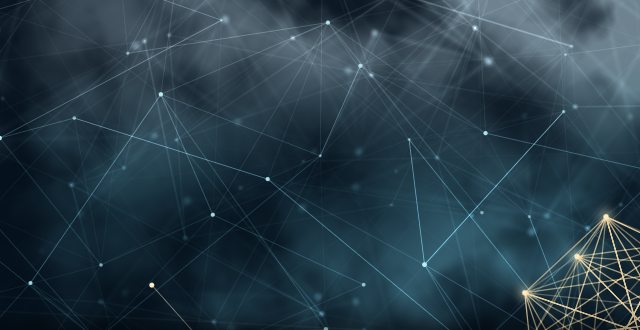
Reproduce this background procedurally as a WebGL 1 fragment shader.

```glsl
precision highp float;

uniform vec2 u_resolution;

float hash(vec2 p) {
  return fract(sin(dot(p, vec2(127.1, 311.7))) * 43758.5453);
}

vec2 hash2(vec2 p) {
  return vec2(hash(p), hash(p + 19.7));
}

float valueNoise(vec2 p) {
  vec2 cell = floor(p);
  vec2 f = fract(p);
  f = f * f * (3.0 - 2.0 * f);
  float low = mix(hash(cell), hash(cell + vec2(1.0, 0.0)), f.x);
  float high = mix(hash(cell + vec2(0.0, 1.0)), hash(cell + 1.0), f.x);
  return mix(low, high, f.y);
}

float fbm(vec2 p) {
  float sum = 0.0;
  float weight = 0.5;
  for (int i = 0; i < 4; i++) {
    sum += weight * valueNoise(p);
    p = mat2(1.6, 1.2, -1.2, 1.6) * p + 7.3;
    weight *= 0.5;
  }
  return sum;
}

float segmentDistance(vec2 p, vec2 a, vec2 b) {
  vec2 ab = b - a;
  float t = clamp(dot(p - a, ab) / max(dot(ab, ab), 1e-5), 0.0, 1.0);
  return length(p - a - ab * t);
}

// Coverage of a stroke or disc of the given radius with a soft rim
float cover(float dist, float radius, float softness) {
  return clamp((radius - dist) / softness + 0.5, 0.0, 1.0);
}

float blob(vec2 p, vec2 center, vec2 size) {
  vec2 d = (p - center) / size;
  return exp(-dot(d, d));
}

vec2 nodePosition(vec2 cell, float cellSize, float seed) {
  return (cell - 0.3 + 0.95 * hash2(cell + seed)) * cellSize;
}

// x: links fanning out of scattered nodes, y: the nodes themselves
vec2 network(vec2 p, float cellSize, float seed, float lineRadius, float dotRadius, float softness) {
  vec2 light = vec2(0.0);
  for (int x = 0; x < 8; x++) {
    for (int y = 0; y < 5; y++) {
      vec2 cell = vec2(float(x), float(y));
      vec2 node = nodePosition(cell, cellSize, seed);
      float power = hash(cell + seed + 5.1);
      float size = dotRadius * mix(0.6, 1.0, power);
      light.y += cover(length(p - node), size, softness) * mix(0.35, 1.0, power);
      for (int k = 0; k < 5; k++) {
        vec2 key = cell + seed + 11.3 * float(k + 1);
        vec2 target = cell + floor(hash2(key) * 5.0) - 2.0;
        float d = segmentDistance(p, node, nodePosition(target, cellSize, seed));
        float strength = mix(0.15, 0.8, hash(key + 3.9)) * mix(0.2, 1.3, power * power);
        light.x += cover(d, lineRadius, softness) * strength;
      }
    }
  }
  return light;
}

vec2 ringNode(float index, vec2 center) {
  float angle = (index + 0.7 * hash(vec2(index, 2.3))) * 0.5236;
  float radius = mix(0.25, 0.39, hash(vec2(index, 8.1)));
  return center + radius * vec2(cos(angle), sin(angle));
}

// Chords across a ring of nodes; x: links, y: nodes, z: halos
vec3 ringMesh(vec2 p, vec2 center, float pixel) {
  vec3 light = vec3(0.0);
  for (int i = 0; i < 12; i++) {
    float index = float(i);
    vec2 node = ringNode(index, center);
    float d = length(p - node);
    light.y += cover(d, 0.008, pixel * 1.5);
    light.z += exp(-d * d / 0.0007);
    for (int k = 1; k < 7; k++) {
      vec2 other = ringNode(mod(index + float(k), 12.0), center);
      float strength = mix(0.3, 1.0, hash(vec2(index, float(k) + 4.0)));
      light.x += cover(segmentDistance(p, node, other), 0.0019, pixel) * strength;
    }
  }
  return light;
}

void main() {
  vec2 p = gl_FragCoord.xy / u_resolution.y;
  float aspect = u_resolution.x / u_resolution.y;
  float pixel = 1.0 / u_resolution.y;
  float across = p.x / aspect;

  // Patchy fog
  float glow = 0.12 + 0.42 * smoothstep(0.5, 1.0, p.y) * mix(0.45, 1.0, across);
  glow += 0.3 * blob(p, vec2(1.15, 1.0), vec2(0.45, 0.22));
  glow += 0.42 * blob(p, vec2(aspect - 0.06, 0.84), vec2(0.28, 0.24));
  glow += 0.42 * blob(p, vec2(aspect - 0.35, 0.25), vec2(0.4, 0.32));
  glow += 0.28 * blob(p, vec2(0.95, 0.06), vec2(0.5, 0.2));
  glow += 0.24 * blob(p, vec2(0.35, 0.56), vec2(0.4, 0.2));
  glow *= 1.0 - 0.6 * blob(p, vec2(1.6, 0.65), vec2(0.18, 0.12));
  float clouds = smoothstep(0.18, 0.78, fbm(p * 4.0 + 4.0));
  float density = glow * mix(0.12, 1.75, clouds);
  vec3 fog = mix(vec3(0.24, 0.43, 0.5), vec3(0.43, 0.51, 0.56), smoothstep(0.35, 0.9, p.y));
  vec3 color = mix(vec3(0.012, 0.058, 0.1), fog, clamp(density, 0.0, 1.0));

  // Defocused and sharp networks
  vec3 linkColor = mix(vec3(0.42, 0.68, 0.74), vec3(0.64, 0.72, 0.75), smoothstep(0.35, 0.9, p.y));
  vec2 far = network(p, 0.29, 31.0, 0.006, 0.015, 0.013);
  vec2 middle = network(p, 0.27, 67.0, 0.002, 0.009, max(pixel, 0.005));
  vec2 near = network(p, 0.28, 12.0, 0.0012, 0.0075, pixel);
  float visibility = mix(0.35, 1.3, smoothstep(0.08, 0.6, glow));
  color += linkColor * visibility * (far.x * 0.085 + far.y * 0.18);
  color += linkColor * visibility * (middle.x * 0.16 + middle.y * 0.28);
  color += linkColor * near.x * 0.5;
  color = mix(color, vec3(0.72, 0.93, 0.95), min(near.y * 1.2, 1.0));

  // Warm cluster and a lone spark
  vec3 gold = vec3(0.97, 0.86, 0.65);
  vec3 mesh = ringMesh(p, vec2(aspect - 0.03, 0.02), pixel);
  vec2 spark = vec2(0.46, 0.136);
  float trail = cover(segmentDistance(p, spark, vec2(0.59, -0.01)), 0.0012, pixel);
  color += gold * (mesh.z * 0.3 + trail * 0.5);
  color = mix(color, gold, min(mesh.x * 0.9, 0.92));
  float warmDots = mesh.y + cover(length(p - spark), 0.0075, pixel);
  color = mix(color, vec3(1.0, 0.92, 0.75), min(warmDots, 1.0));

  // Darker lower rim
  color *= mix(0.65, 1.0, smoothstep(-0.02, 0.08, p.y));
  gl_FragColor = vec4(clamp(color, 0.0, 1.0), 1.0);
}
```
